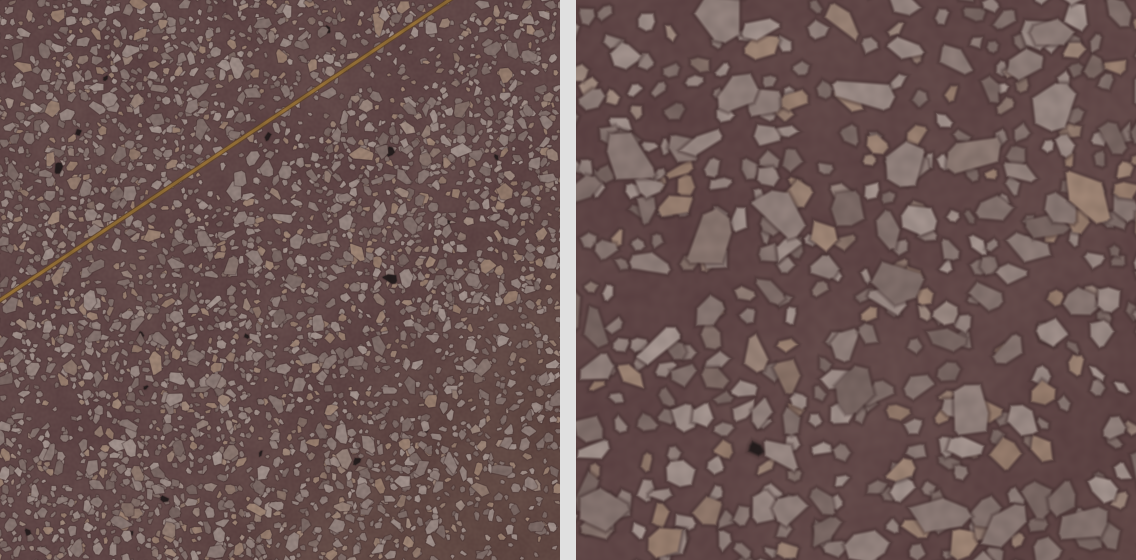
Left: the whole. Right: its middle third, enlarged.
A WebGL 1 fragment shader for this texture:

```glsl
precision highp float;
// Maroon terrazzo with scattered stone chips and a diagonal brass divider strip.

uniform vec2 u_resolution;

#define MATRIX_DARK  vec3(0.345, 0.243, 0.250)
#define MATRIX_LIGHT vec3(0.400, 0.302, 0.298)
#define CHIP_DIM     vec3(0.450, 0.380, 0.365)
#define CHIP_PALE    vec3(0.625, 0.565, 0.545)
#define CHIP_WARM    vec3(0.600, 0.490, 0.415)
#define RIM_COLOR    vec3(0.255, 0.180, 0.180)
#define BRASS_CORE   vec3(0.560, 0.420, 0.205)
#define BRASS_EDGE   vec3(0.375, 0.265, 0.165)
#define BRASS_WIDTH  0.0085
#define RIM_WIDTH    0.0032
#define COVERAGE     0.92

const float TAU = 6.28319;
const int SIDES = 7;

vec3 hash3(vec2 p) {
  vec3 q = fract(p.xyx * vec3(0.1031, 0.1030, 0.0973));
  q += dot(q, q.yxz + 33.33);
  return fract((q.xxy + q.yzz) * q.zyx);
}

float gradientDot(vec2 cell, vec2 offset) {
  float angle = TAU * hash3(cell + 71.0).x;
  return dot(vec2(cos(angle), sin(angle)), offset);
}

// Gradient noise, roughly -0.7 to 0.7
float noise(vec2 p) {
  vec2 i = floor(p), f = fract(p);
  vec2 u = f * f * f * (f * (f * 6.0 - 15.0) + 10.0);
  vec2 e = vec2(0.0, 1.0);
  return mix(mix(gradientDot(i, f), gradientDot(i + e.yx, f - e.yx), u.x),
             mix(gradientDot(i + e, f - e), gradientDot(i + 1.0, f - 1.0), u.x), u.y);
}

// Signed distance to the centre line of the strip, positive above it
float stripDistance(vec2 p) {
  return dot(p - vec2(0.0, 0.464), normalize(vec2(-0.668, 1.0)));
}

// Chips thin out just below the strip and toward the lower right
float chipDensity(vec2 p) {
  float s = stripDistance(p);
  float bareBand = smoothstep(-0.10, -0.04, s) * (1.0 - smoothstep(-0.01, 0.02, s));
  float bareCorner = smoothstep(0.45, 1.0, p.x - p.y * 0.8);
  return 1.0 + 0.55 * noise(p * 5.0 + 3.0) - 0.45 * bareBand - 0.45 * bareCorner;
}

// Irregular convex polygon: half-planes around a stretched ellipse
float chipShape(vec2 p, float radius, float stretch, vec2 seed) {
  float d = -1.0;
  for (int i = 0; i < SIDES; i++) {
    vec3 h = hash3(seed + float(i) * 17.3);
    float angle = TAU * (float(i) + 0.7 * h.x) / float(SIDES);
    vec2 dir = vec2(cos(angle), sin(angle));
    float reach = radius * length(dir * vec2(stretch, 1.0 / stretch));
    d = max(d, dot(p, dir) - reach * mix(0.68, 1.08, h.y));
  }
  return d;
}

vec3 chipColor(vec2 p, vec3 look) {
  vec3 c = mix(CHIP_DIM, CHIP_PALE, look.x);
  c = mix(c, CHIP_WARM, 0.75 * smoothstep(0.72, 0.95, look.y));
  c = mix(c, vec3(0.14, 0.11, 0.11), step(0.993, look.z));
  return c * (1.0 + 0.09 * noise(p * 130.0));
}

// One jittered grid of chips, painted over the colour below
vec3 paintChips(vec3 color, vec2 p, float cells, float amount, float size, float soft) {
  vec2 home = floor(p * cells);
  for (int y = -1; y <= 1; y++) {
    for (int x = -1; x <= 1; x++) {
      vec2 cell = home + vec2(float(x), float(y));
      vec2 seed = cell + cells * 3.7;
      vec3 place = hash3(seed);
      vec3 form = hash3(seed + 211.0);
      vec2 center = (cell + 0.5 + 0.75 * (place.xy - 0.5)) / cells;
      if (place.z > amount * COVERAGE * chipDensity(center)) continue;

      float angle = TAU * form.x;
      float c = cos(angle), s = sin(angle);
      vec2 local = mat2(c, -s, s, c) * (p - center);
      float radius = size * mix(0.65, 1.15, form.y) / cells;
      float d = chipShape(local, radius, mix(1.0, 1.6, form.z), seed);
      vec3 look = hash3(seed + 431.0);
      color = mix(color, RIM_COLOR, 0.5 * (1.0 - smoothstep(0.0, RIM_WIDTH, d)));
      color = mix(color, chipColor(p, look), 1.0 - smoothstep(-soft, soft, d));
    }
  }
  return color;
}

void main() {
  vec2 p = gl_FragCoord.xy / u_resolution.y;
  float soft = max(0.8 / u_resolution.y, 0.0012);

  // Mottled cement, browner toward the lower right
  float mottling = 0.5 + 0.6 * noise(p * 6.0) + 0.35 * noise(p * 34.0) + 0.3 * noise(p * 150.0);
  vec3 color = mix(MATRIX_DARK, MATRIX_LIGHT, clamp(mottling, 0.0, 1.0));
  color += vec3(0.005, 0.010, -0.012) * smoothstep(0.1, 0.8, p.x - p.y);

  // Fine, medium and coarse chips
  color = paintChips(color, p, 66.0, 0.66, 0.33, soft);
  color = paintChips(color, p, 42.0, 0.62, 0.36, soft);
  color = paintChips(color, p, 27.0, 0.36, 0.34, soft);

  // Brass strip with darker edges
  float across = abs(stripDistance(p)) - 0.5 * BRASS_WIDTH;
  float sheen = 1.0 + 0.12 * noise(p * 60.0);
  vec3 brass = mix(BRASS_CORE, BRASS_EDGE, smoothstep(-0.0028, -0.0005, across)) * sheen;
  color = mix(color, brass, 1.0 - smoothstep(-soft, soft, across));

  gl_FragColor = vec4(color, 1.0);
}
```
